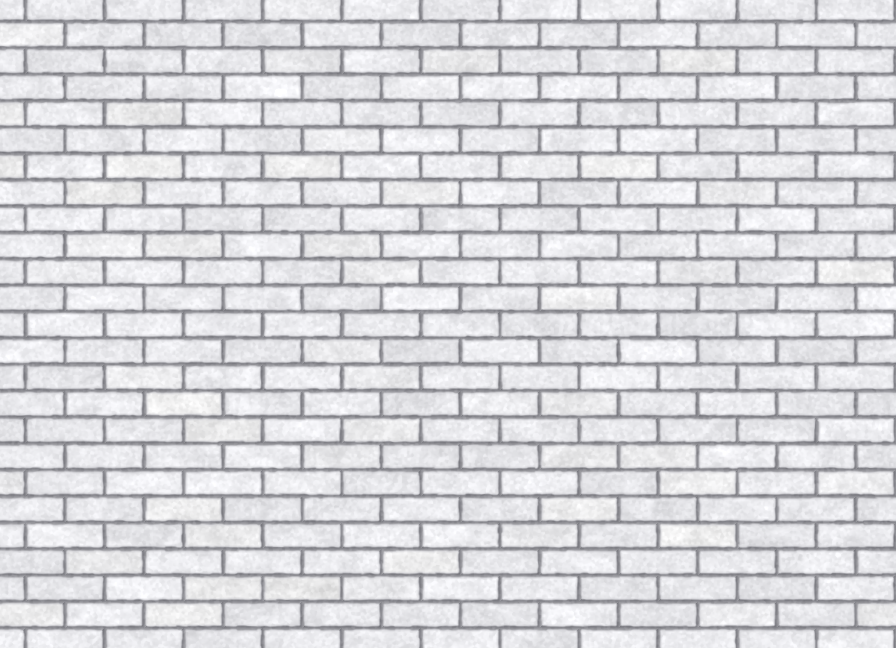
This texture is drawn by a WebGL 2 fragment shader. Its source:

```glsl
#version 300 es
precision highp float;
// Whitewashed brick wall in running bond with narrow grey joints.
// Each brick is a rounded box with worn edges; smooth cellular noise in
// several layers gives the cloudy paint, the grain and the chipped outline.

uniform vec2 u_resolution;
out vec4 fragColor;

// Layout, in units of one course height
const float COURSES = 24.58;             // courses over the canvas height
const vec2 PITCH = vec2(3.0, 1.0);       // brick plus joint
const vec2 ORIGIN = vec2(0.97, -0.18);   // first joint from the upper left
const float JOINT = 0.135;               // joint width
const float CORNER = 0.07;               // corner radius
const float WEAR = 0.05;                 // raggedness of brick edges
const float SOFTNESS = 0.045;            // least edge blur
const float BEVEL = 0.11;                // width of the shaded rim

// Tones
const vec3 PAINT = vec3(0.917, 0.918, 0.932);
const vec3 WARM_TINT = vec3(0.008, 0.006, -0.008);
const vec3 RIM = vec3(0.80, 0.80, 0.82);
const vec3 JOINT_LIT = vec3(0.61, 0.61, 0.63);
const vec3 JOINT_SHADE = vec3(0.49, 0.49, 0.515);
const float BRICK_VARIATION = 0.045;
const float CLOUD_STRENGTH = 0.13;
const float GRAIN_STRENGTH = 0.075;

float hash(vec2 p) {
    vec3 q = fract(p.xyx * vec3(0.1031, 0.1030, 0.0973));
    q += dot(q, q.yzx + 33.33);
    return fract((q.x + q.y) * q.z);
}

// Cellular noise: random cell values blended by distance to their seeds
float cellNoise(vec2 p) {
    vec2 base = floor(p);
    float total = 0.0, weights = 0.0;
    for (int j = -1; j <= 1; j++) {
        for (int i = -1; i <= 1; i++) {
            vec2 cell = base + vec2(i, j);
            vec2 seed = cell + vec2(hash(cell + 17.0), hash(cell + 59.0));
            vec2 away = p - seed;
            float weight = exp(-5.0 * dot(away, away));
            total += weight * hash(cell + 101.0);
            weights += weight;
        }
    }
    return total / weights;
}

float clouds(vec2 p) {
    float sum = 0.0, gain = 0.5;
    for (int i = 0; i < 3; i++) {
        sum += gain * (cellNoise(p) - 0.5);
        p = mat2(1.6, 1.2, -1.2, 1.6) * p + 23.0;
        gain *= 0.6;
    }
    return sum;
}

float roundedBox(vec2 p, vec2 halfSize, float radius) {
    vec2 d = abs(p) - halfSize + radius;
    return length(max(d, 0.0)) + min(max(d.x, d.y), 0.0) - radius;
}

void main() {
    // Wall coordinates run right and down from the upper left corner
    float pixel = COURSES / u_resolution.y;
    vec2 wall = vec2(gl_FragCoord.x, u_resolution.y - gl_FragCoord.y) * pixel;

    // Running bond: every other course shifts by half a brick
    vec2 grid = wall - ORIGIN;
    float course = floor(grid.y);
    grid.x -= 0.5 * PITCH.x * mod(course, 2.0);
    vec2 brick = floor(grid / PITCH);
    vec2 local = grid - (brick + 0.5) * PITCH;

    // Brick outline with slight wear
    float edge = roundedBox(local, 0.5 * (PITCH - JOINT), CORNER);
    edge += WEAR * (cellNoise(wall * 4.0) - 0.5);
    float blur = max(SOFTNESS, 0.6 * pixel);
    float joint = smoothstep(-blur, blur, edge);

    // Paint: tone per brick, cloudy stains and fine grain
    float tone = hash(brick + 7.0);
    vec2 stainPos = wall * vec2(1.3, 1.9) + brick * 13.0;
    float stain = clouds(stainPos);
    float grain = cellNoise(wall * 9.0 + 41.0) - 0.5;
    vec3 color = PAINT + BRICK_VARIATION * (tone - 0.5);
    color += CLOUD_STRENGTH * stain + GRAIN_STRENGTH * grain;
    color += WARM_TINT * smoothstep(0.75, 1.0, hash(brick + 83.0));

    // Soft rim where the face curves into the joint
    color = mix(color, RIM, 0.65 * smoothstep(-BEVEL, 0.0, edge));

    // Joint: the side beneath or right of a brick lies in its shadow
    vec2 gap = 0.5 * PITCH - abs(local);
    float side = gap.x < gap.y ? local.x : local.y;
    float offset = -sign(side) * min(gap.x, gap.y);
    float shade = 1.0 - smoothstep(-0.5 * JOINT, 0.5 * JOINT, offset);
    vec3 mortar = mix(JOINT_LIT, JOINT_SHADE, shade) + 0.08 * grain;

    fragColor = vec4(mix(color, mortar, joint), 1.0);
}
```
